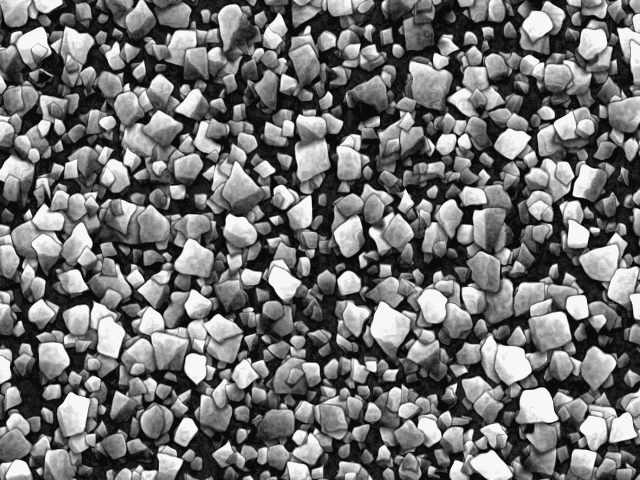
Reproduce this texture procedurally as a Shadertoy shader.

```glsl
// Dense bed of crushed angular crystal grains, lit from above, in grey tones.

vec3 hash3(vec2 p) {
    vec3 q = fract(vec3(p.xyx) * vec3(0.1031, 0.1030, 0.0973));
    q += dot(q, q.yxz + 33.33);
    return fract((q.xxy + q.yzz) * q.zyx);
}

float noise(vec2 p) {
    vec2 i = floor(p), f = fract(p);
    f = f * f * (3.0 - 2.0 * f);
    return mix(mix(hash3(i).x, hash3(i + vec2(1, 0)).x, f.x),
               mix(hash3(i + vec2(0, 1)).x, hash3(i + vec2(1, 1)).x, f.x), f.y);
}

vec2 direction(float angle) {
    return vec2(cos(angle), sin(angle));
}

// Signed distance to an irregular polygon with slightly worn corners.
float chipDistance(vec2 q, vec2 seed, float radius) {
    vec3 shape = hash3(seed + 11.3);
    float sides = 4.0 + floor(shape.x * 1.7);
    float total = 0.0;
    for (float k = 0.0; k < 5.0; k++) {
        if (k >= sides) break;
        vec3 h = hash3(seed + 5.7 * k + 2.1);
        float angle = 6.2832 * (k + 0.42 * (h.x - 0.5)) / sides + 6.2832 * shape.y;
        float reach = radius * mix(0.68, 1.1, h.y);
        total += exp(25.0 * (dot(q, direction(angle)) - reach));
    }
    return log(total) / 25.0;
}

// Paints one layer of grains over the tone below it.
float paintLayer(float tone, vec2 uv, float cell, float density, float lift, float layer, float grit) {
    vec2 p = uv / cell + layer * 17.37;
    vec2 base = floor(p);
    float blur = 0.0026 / cell;
    for (int j = 1; j >= -1; j--)
    for (int i = -1; i <= 1; i++) {
        vec2 id = base + vec2(i, j);
        vec2 seed = id + layer * 43.0 + 200.0;
        vec3 place = hash3(seed);
        if (place.z > density) continue;
        vec3 look = hash3(seed + 71.9);
        vec3 cut = hash3(seed + 133.1);
        vec2 q = p - id - 0.1 - 0.8 * place.xy;
        q.x *= mix(1.0, 1.25, cut.z);
        float radius = mix(0.29, 0.41, look.x);
        float d = chipDistance(q, seed, radius);

        // Contact shadow, heavier below the grain
        float shadowWidth = 0.07 + 0.09 * smoothstep(0.2, -0.4, q.y);
        tone *= mix(0.22, 1.0, smoothstep(-0.03, shadowWidth, d));

        // Upper face with a slanted gradient
        vec2 slant = direction(1.57 + 2.2 * (look.z - 0.5));
        float face = lift + 0.44 * (look.y - 0.5) + 0.2 * dot(q, slant) / radius;

        // Broken side face across a crease
        vec2 creaseDir = direction(-1.57 + 3.4 * (cut.x - 0.5));
        float crease = dot(q, creaseDir) - radius * mix(0.05, 0.95, cut.y) + 0.12 * grit;
        face -= mix(0.14, 0.34, look.z) * smoothstep(-0.04, 0.04, crease);
        face += 0.08 * exp(-abs(crease) * 22.0);

        // Glowing rim and fine wrinkles
        float rim = exp(min(d, 0.0) * cell / 0.0065);
        face += rim * mix(0.06, 0.24, smoothstep(-0.3, 0.3, q.y));
        face += 0.26 * grit;
        tone = mix(tone, face, smoothstep(blur, -blur, d));
    }
    return tone;
}

void mainImage(out vec4 fragColor, in vec2 fragCoord) {
    vec2 uv = fragCoord / iResolution.y;

    // Ragged outlines and rough faces
    vec2 warp = vec2(noise(uv * 55.0), noise(uv * 55.0 + 91.0)) - 0.5;
    float grit = 0.6 * noise(uv * vec2(58.0, 42.0) + 4.0 * warp)
               + 0.4 * noise(uv * 125.0 + 31.0) - 0.5;
    vec2 p = uv + 0.008 * warp;

    // Fine rubble first, then coarse grains, then loose chips
    float tone = 0.12 + 0.15 * grit;
    tone = paintLayer(tone, p, 0.042, 1.0, 0.42, 1.0, grit);
    tone = paintLayer(tone, p, 0.058, 0.75, 0.48, 2.0, grit);
    tone = paintLayer(tone, p, 0.108, 0.55, 0.56, 3.0, grit);
    tone = paintLayer(tone, p, 0.080, 0.50, 0.62, 4.0, grit);
    tone = paintLayer(tone, p, 0.050, 0.28, 0.60, 5.0, grit);
    tone = paintLayer(tone, p, 0.100, 0.36, 0.74, 6.0, grit);

    // Contrast and faint film grain
    tone = 0.53 + 1.15 * (tone - 0.5);
    tone += 0.09 * (noise(uv * 330.0) - 0.5);
    fragColor = vec4(vec3(clamp(tone, 0.04, 0.97)), 1.0);
}
```
